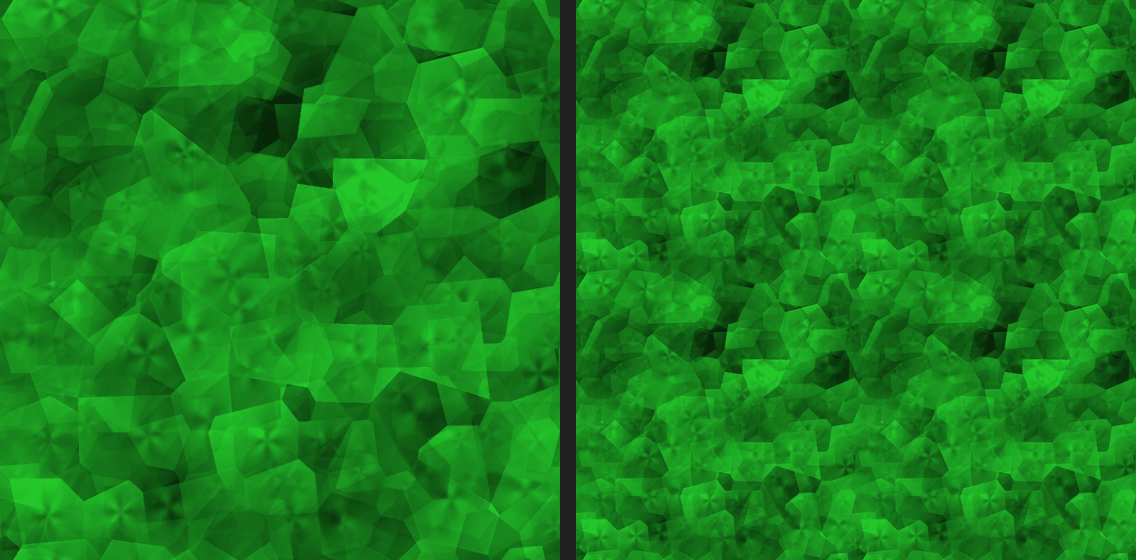
Left, the tile; right, the same tile 2 across and 2 down.
Reproduce this texture procedurally as a Shadertoy shader.

```glsl
// Tiling emerald crystal: overlapping translucent polygonal facets in green.
#define LARGE_CELLS 7.0
#define OVERLAP_CELLS 8.0
#define MEDIUM_CELLS 12.0
#define SMALL_CELLS 21.0
#define LARGE_CONTRAST 0.34
#define MEDIUM_CONTRAST 0.14
#define SMALL_CONTRAST 0.055
#define BROAD_CONTRAST 0.028
#define BASE_TONE 0.437
#define RIM_WIDTH 0.0022
#define EMERALD vec3(0.175, 1.0, 0.213)

const float TAU = 6.2831853;

vec3 hash3(vec2 cell, float seed) {
    vec3 q = fract((cell.xyx + 19.0 * seed) * vec3(0.1031, 0.1030, 0.0973));
    q += dot(q, q.yxz + 33.33);
    return fract((q.xxy + q.yzz) * q.zyx);
}

// Wrapped cellular noise: each cell is a tilted facet cut into wedges.
float facets(vec2 uv, float count, float seed) {
    vec2 p = uv * count, base = floor(p);
    vec2 nearest = vec2(9.0), second = vec2(9.0);
    vec3 trait = vec3(0.0);
    for (int y = -1; y <= 1; y++) {
        for (int x = -1; x <= 1; x++) {
            vec2 cell = base + vec2(x, y);
            vec3 h = hash3(mod(cell, count), seed);
            vec2 offset = cell + 0.1 + 0.8 * h.xy - p;
            float d = dot(offset, offset);
            if (d < dot(nearest, nearest)) {
                second = nearest;
                nearest = offset;
                trait = h;
            } else if (d < dot(second, second)) {
                second = offset;
            }
        }
    }

    // Flat shade, linear tilt and lit wedges
    float shade = trait.z - 0.5;
    float turn = TAU * trait.x;
    float tilt = 0.45 * dot(nearest, vec2(cos(turn), sin(turn)));
    vec2 toSecond = normalize(second - nearest);
    float wedge = 0.12 * dot(toSecond, vec2(-0.6, 0.8));

    // Fan-shaped smudge around the centre of some facets
    float r = length(nearest);
    float fold = floor(2.0 + 3.0 * trait.x);
    float fan = sin(fold * atan(nearest.y, nearest.x + 1e-5) + TAU * trait.y);
    float smudge = 0.4 * fan * exp(-12.0 * r * r) * smoothstep(0.0, 0.14, r);
    smudge *= smoothstep(0.35, 0.65, trait.y);

    // Thin light or dark rim along the facet border
    float border = dot(0.5 * (nearest + second), toSecond) / count;
    float rim = 0.4 * (trait.y - 0.5) * exp(-border / RIM_WIDTH);

    return shade + tilt + wedge + smudge + rim;
}

// Slow light and dark drift from sines with whole periods
float broadTone(vec2 uv) {
    return sin(TAU * (uv.x + 2.0 * uv.y) + 1.0)
         + sin(TAU * (2.0 * uv.x - uv.y) + 2.6)
         + sin(TAU * (uv.x - 3.0 * uv.y) + 4.1);
}

float crystalTone(vec2 uv) {
    float large = max(facets(uv, LARGE_CELLS, 1.0), facets(uv, OVERLAP_CELLS, 2.0));
    float medium = facets(uv, MEDIUM_CELLS, 3.0);
    float small = facets(uv, SMALL_CELLS, 4.0);
    return BASE_TONE + LARGE_CONTRAST * large + MEDIUM_CONTRAST * medium
         + SMALL_CONTRAST * small + BROAD_CONTRAST * broadTone(uv);
}

void mainImage(out vec4 fragColor, in vec2 fragCoord) {
    // Four samples smooth the facet edges
    float tone = 0.0;
    for (int i = 0; i < 4; i++) {
        vec2 corner = vec2(i % 2, i / 2) - 0.5;
        vec2 uv = (fragCoord + 0.65 * corner) / iResolution.xy;
        tone += 0.25 * clamp(crystalTone(uv), 0.15, 0.78);
    }
    fragColor = vec4(EMERALD * tone, 1.0);
}
```
